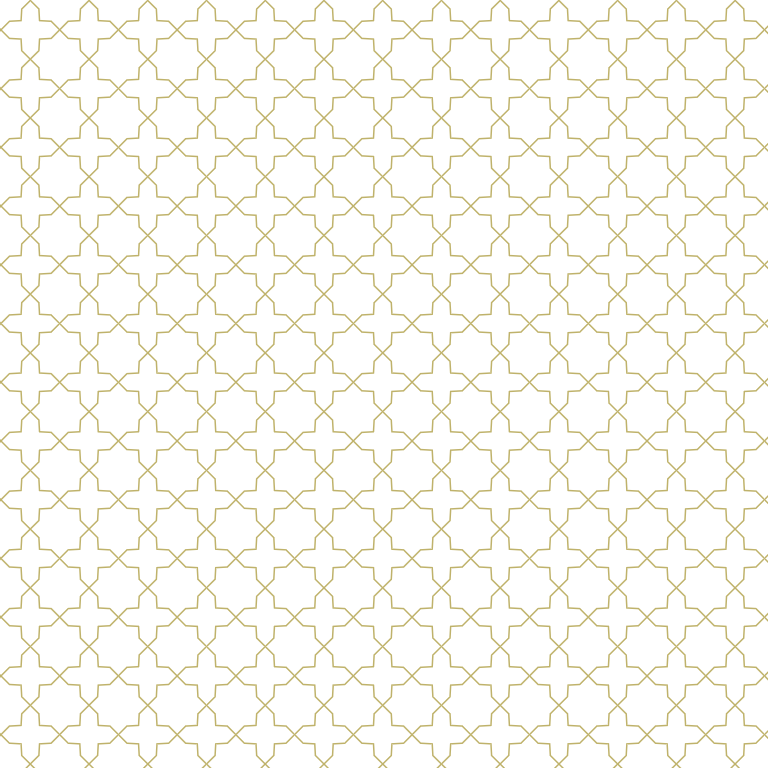
Write a WebGL 2 fragment shader that draws this pattern.

```glsl
#version 300 es
precision highp float;
// Star-and-cross lattice in thin gold lines on white: eight-pointed stars
// touch tip to tip on a square grid, leaving pointed crosses between them.
// One eighth of a star is drawn by two segments and mirrored by folding.

uniform vec2 u_resolution;
out vec4 fragColor;

float segmentDistance(vec2 p, vec2 a, vec2 b) {
    vec2 along = b - a;
    float t = clamp(dot(p - a, along) / dot(along, along), 0.0, 1.0);
    return length(p - a - along * t);
}

// Distance to the star outline in a unit cell centred on the star
float starOutline(vec2 p) {
    vec2 q = abs(p);
    if (q.y > q.x) q = q.yx;
    vec2 tip = vec2(0.5, 0.0);
    vec2 notch = vec2(0.354, 0.145);
    vec2 corner = vec2(0.343, 0.343);
    return min(segmentDistance(q, tip, notch), segmentDistance(q, notch, corner));
}

void main() {
    // Just over thirteen repeats each way
    float repeats = 13.076;
    vec2 uv = gl_FragCoord.xy / u_resolution;
    vec2 grid = uv * repeats - vec2(0.016, 0.068);
    vec2 cell = fract(grid + 0.5) - 0.5;

    // Line coverage, smoothed over one pixel
    float pixel = repeats / min(u_resolution.x, u_resolution.y);
    float halfWidth = 0.0128;
    float line = clamp(0.5 + (halfWidth - starOutline(cell)) / pixel, 0.0, 1.0);

    vec3 white = vec3(1.0);
    vec3 gold = vec3(0.75, 0.70, 0.42);
    fragColor = vec4(mix(white, gold, line), 1.0);
}
```
